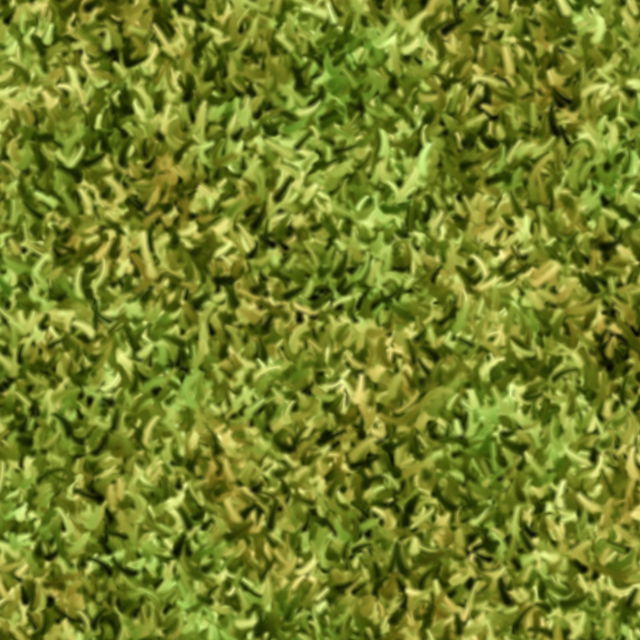
Give the GLSL for this texture, as a Shadertoy shader.

```glsl
vec3 hash3(vec3 p) {
    p = fract(p * vec3(0.1031, 0.1030, 0.0973));
    p += dot(p, p.yxz + 33.33);
    return fract((p.xxy + p.yxx) * p.zyx);
}

// Broad irregular patches, about -1 to 1
float patches(vec2 p) {
    p += 0.09 * sin(p.yx * 12.0 + vec2(1.0, 4.0));
    return (sin(p.x * 9.0 + p.y * 5.0) + sin(p.y * 14.0 - p.x * 8.0 + 2.0)
          + sin(p.x * 25.0 + p.y * 19.0 + 1.0)) / 2.4;
}

// Shadow green to pale straw; warmth moves the hue from cool green to dry
vec3 grassColor(float light, float warmth) {
    vec3 ramp = pow(vec3(max(light, 0.0)), vec3(1.0, 1.0, 1.7));
    vec3 color = vec3(0.15, 0.21, 0.01) * (1.0 + 2.5 * min(light, 0.0));
    color += vec3(0.58, 0.56, 0.34) * ramp;
    return color + warmth * vec3(0.07, -0.025, 0.0) * smoothstep(-0.2, 0.6, light);
}

// Bent blade standing along y, narrowing to its tip
float bladeDistance(vec2 q, float halfLength, float width, float bend) {
    q.x += bend * q.y * q.y;
    float along = clamp(q.y, -halfLength, halfLength);
    float taper = mix(1.0, 0.6, 0.5 + 0.5 * along / halfLength);
    return length(vec2(q.x, q.y - along)) - width * taper;
}

void mainImage(out vec4 fragColor, in vec2 fragCoord) {
    vec2 uv = fragCoord / iResolution.y;
    float lightPatch = patches(uv * 1.4 + 3.7);
    float dryPatch = patches(uv * 1.1 + 8.2);
    vec3 color = grassColor(0.3, 0.0);

    // Overlapping layers of soft blades, one blade per cell
    for (int layer = 0; layer < 8; layer++) {
        float depth = float(layer);
        float density = 25.0 + 12.0 * fract(depth * 0.618);
        vec2 p = uv * density + depth * vec2(7.37, 3.61);
        vec2 cell = floor(p);
        for (int y = -1; y <= 1; y++)
        for (int x = -1; x <= 1; x++) {
            vec2 id = cell + vec2(x, y);
            vec3 place = hash3(vec3(id, depth * 17.0 + 1.0));
            vec3 form = hash3(vec3(id, depth * 17.0 + 7.0));
            vec3 tint = hash3(vec3(id, depth * 17.0 + 12.0));

            float angle = (place.z - 0.5) * 2.7;
            float c = cos(angle), s = sin(angle);
            vec2 q = mat2(c, -s, s, c) * (p - id - place.xy);
            float halfLength = mix(0.15, 0.6, form.x);
            float d = bladeDistance(q, halfLength, mix(0.13, 0.24, form.y), form.z - 0.5);

            // Brighter towards the tip, blurred at the rim
            float light = mix(-0.15, 1.28, tint.x) + 0.15 * lightPatch
                        + 0.1 * clamp(q.y / halfLength, -1.0, 1.0);
            float warmth = 0.7 * dryPatch + 1.2 * (tint.y - 0.5);
            float cover = 1.0 - smoothstep(-0.18, 0.16, d);
            color = mix(color, grassColor(light, warmth), cover);
        }
    }
    fragColor = vec4(clamp(color, 0.0, 1.0), 1.0);
}
```
